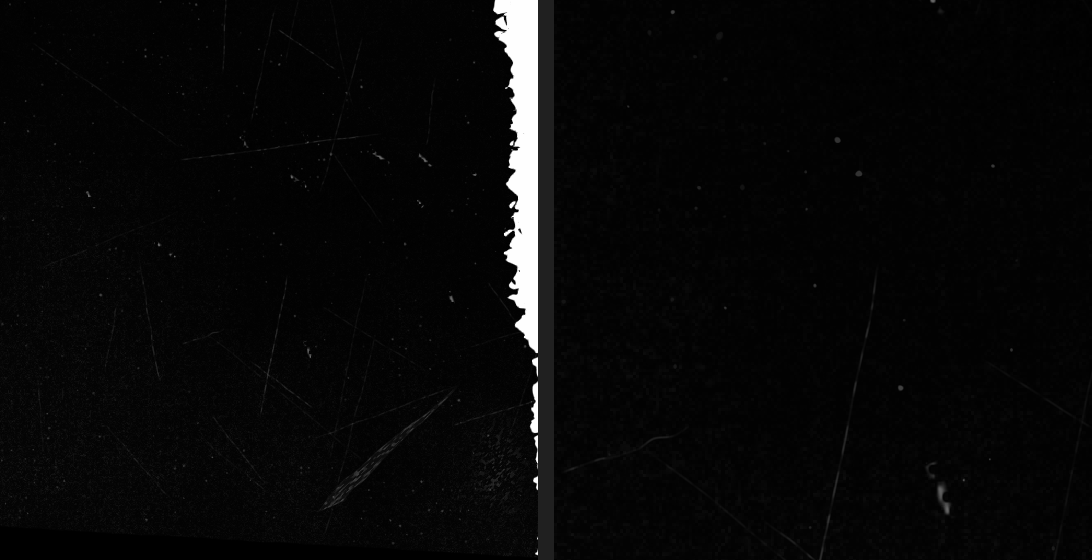
Left: the whole. Right: its middle third, enlarged.
Write a WebGL 2 fragment shader that draws this texture.

```glsl
#version 300 es
precision highp float;
// Worn black paper with dust, faint scratches, a long scuff and a torn right edge over white.
uniform vec2 u_resolution;
out vec4 fragColor;

float hash(vec2 p) {
    vec3 q = fract(p.xyx * vec3(0.1031, 0.1030, 0.0973));
    q += dot(q, q.yzx + 33.33);
    return fract((q.x + q.y) * q.z);
}

float noise(vec2 p) {
    vec2 i = floor(p), f = fract(p);
    f = f * f * (3.0 - 2.0 * f);
    return mix(mix(hash(i), hash(i + vec2(1, 0)), f.x),
               mix(hash(i + vec2(0, 1)), hash(i + vec2(1, 1)), f.x), f.y);
}

float fbm(vec2 p) {
    float sum = 0.0, amp = 0.5;
    for (int i = 0; i < 4; i++) {
        sum += amp * noise(p);
        p = p * 2.03 + 17.1;
        amp *= 0.5;
    }
    return sum;
}

// Position along (x, 0 to 1) and signed distance across (y) a stroke
vec2 strokeSpace(vec2 p, vec2 a, vec2 b) {
    vec2 axis = b - a, r = p - a;
    return vec2(dot(r, axis) / dot(axis, axis),
                (axis.x * r.y - axis.y * r.x) / length(axis));
}

float span(float t) {
    return smoothstep(0.0, 0.06, t) * smoothstep(1.0, 0.9, t);
}

// Fine grain, crossed fibres and broad wear
float paperTone(vec2 p) {
    float wear = 0.3 + 0.7 * smoothstep(0.85, 0.15, p.y + 0.35 * smoothstep(0.1, 0.5, p.x) - 0.15);
    wear *= 0.45 + 1.1 * fbm(p * 6.0);
    float fibre = noise(p * vec2(330.0, 14.0)) * 0.5 + noise(p * vec2(14.0, 330.0)) * 0.5;
    float grain = hash(floor(p * 512.0)) * 0.6 + noise(p * 230.0) * 0.4;
    float tone = 0.003 + wear * (0.010 + 0.085 * pow(grain, 3.0) * (0.3 + fibre));
    // Rubbed patch near the lower right corner
    float patchMask = exp(-dot((p - vec2(0.89, 0.16)) / vec2(0.04, 0.07), (p - vec2(0.89, 0.16)) / vec2(0.04, 0.07)));
    return tone + patchMask * 0.12 * smoothstep(0.55, 0.85, noise(vec2(p.x + p.y, p.y - p.x) * vec2(130.0, 260.0)));
}

// Long hairline scratches, broken into dots
float hairlines(vec2 p, float px) {
    float sum = 0.0;
    float gaps = smoothstep(0.3, 0.8, noise(p * 190.0));
    for (int i = 0; i < 32; i++) {
        float k = float(i) * 7.0 + 3.0;
        vec2 a = vec2(hash(vec2(k, 1.0)), hash(vec2(k, 2.0)));
        float pick = hash(vec2(k, 3.0));
        float lean = hash(vec2(k, 4.0)) - 0.5;
        float angle = pick < 0.45 ? 1.5 + 0.6 * lean : pick < 0.75 ? -0.75 + 0.5 * lean : 0.15 + 0.9 * lean;
        vec2 b = a + vec2(cos(angle), sin(angle)) * mix(0.08, 0.42, hash(vec2(k, 5.0)));
        vec2 s = strokeSpace(p, a, b);
        float offset = abs(s.y + 0.003 * (noise(vec2(s.x * 7.0, k)) - 0.5));
        float line = smoothstep(0.0006 + px, 0.0, offset);
        sum += line * span(s.x) * mix(0.05, 0.17, pow(hash(vec2(k, 6.0)), 2.0)) * (0.25 + 0.75 * gaps);
    }
    return sum;
}

// Short rough nicks that lean down to the right
float nicks(vec2 p) {
    float sum = 0.0;
    for (int i = 0; i < 11; i++) {
        float k = float(i) * 5.0 + 61.0;
        vec2 a = vec2(hash(vec2(k, 1.0)) * 0.85, 0.3 + 0.7 * hash(vec2(k, 2.0)));
        float angle = -0.9 + 0.7 * (hash(vec2(k, 3.0)) - 0.5);
        vec2 s = strokeSpace(p, a, a + vec2(cos(angle), sin(angle)) * mix(0.02, 0.06, hash(vec2(k, 4.0))));
        float body = smoothstep(0.005, 0.0, abs(s.y)) * span(s.x);
        sum += body * smoothstep(0.45, 0.9, noise(p * 240.0 + k)) * 0.4;
    }
    return sum;
}

// Scattered dust flecks gathered in loose groups
float dust(vec2 p, float px) {
    vec2 cell = floor(p * 75.0), f = fract(p * 75.0);
    vec2 centre = 0.25 + 0.5 * vec2(hash(cell + 11.0), hash(cell + 29.0));
    float keep = step(0.96 - 0.18 * smoothstep(0.5, 0.75, noise(cell * 0.13)), hash(cell + 47.0));
    float radius = mix(0.0006, 0.0021, pow(hash(cell + 71.0), 3.0));
    float d = length(f - centre) / 75.0 + 0.0015 * (noise(p * 400.0) - 0.5);
    return keep * smoothstep(radius + px, radius - px, d) * mix(0.06, 0.3, pow(hash(cell + 83.0), 2.0));
}

// Tapered diagonal scuff with streaks running along it
float longScuff(vec2 p, float px) {
    vec2 s = strokeSpace(p, vec2(0.566, 0.082), vec2(0.827, 0.32));
    float width = 0.0012 + 0.0105 * smoothstep(0.0, 0.15, s.x) * smoothstep(1.0, 0.15, s.x);
    float offset = abs(s.y + 0.004 * (noise(vec2(s.x * 14.0, 5.0)) - 0.5));
    float body = smoothstep(width + px, width - px, offset) * span(s.x);
    float streaks = smoothstep(0.42, 0.85, noise(vec2(s.x * 42.0, s.y * 420.0)));
    float rim = smoothstep(0.0025, 0.0, abs(offset - width)) * noise(p * 160.0);
    return body * (0.035 + 0.19 * streaks * (0.4 + 0.6 * noise(p * 210.0)) + 0.09 * rim);
}

// Signed distance to the ragged right edge, positive on the paper
float tornEdge(vec2 p) {
    float edge = mix(0.956, 0.918, smoothstep(0.36, 0.46, p.y)) - 0.022 * smoothstep(0.75, 1.0, p.y) + 0.008 * smoothstep(0.3, 0.0, p.y);
    vec2 warp = vec2(noise(p * 62.0), noise(p * 62.0 + 40.0)) - 0.5;
    vec2 q = p + 0.014 * warp;
    float rough = 0.6 + 0.6 * smoothstep(0.3, 0.5, p.y);
    return edge - q.x + rough * (0.020 * (noise(q * vec2(45.0, 75.0)) - 0.5) + 0.012 * (noise(q * 150.0) - 0.5));
}

void main() {
    vec2 p = gl_FragCoord.xy / u_resolution.y;
    float px = 1.0 / u_resolution.y;
    float tone = paperTone(p) + hairlines(p, px) + nicks(p) + dust(p, px) + longScuff(p, px);
    // Slanted black strip along the bottom
    float strip = 0.06 - 0.058 * p.x + 0.002 * (noise(vec2(p.x * 40.0, 2.0)) - 0.5);
    tone *= smoothstep(-px, px, p.y - strip);
    float d = tornEdge(p);
    float paper = smoothstep(-0.7, 0.7, d / max(fwidth(d), 0.0001));
    fragColor = vec4(vec3(mix(0.995, tone, paper)), 1.0);
}
```
